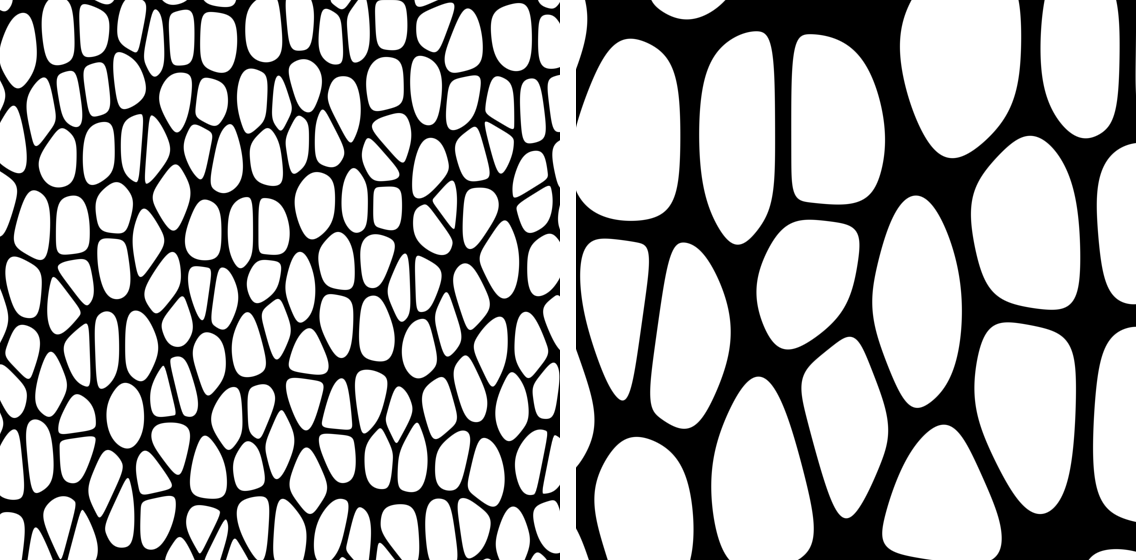
Left: the whole. Right: its middle third, enlarged.
A Shadertoy shader for this pattern:

```glsl
const vec2 GRID = vec2(16.0, 9.0);   // cells across the canvas: tall and narrow
const float JITTER = 0.82;           // how far seeds stray inside their cell
const float HALF_GAP = 0.0048;       // half the thinnest channel between pebbles
const float ROUNDNESS = 5.0;         // norm exponent: lower is rounder
const vec3 PEBBLE = vec3(1.0);
const vec3 GROUND = vec3(0.0);

vec2 hash22(vec2 p) {
    vec3 h = fract(p.xyx * vec3(0.1031, 0.1030, 0.0973));
    h += dot(h, h.yzx + 33.33);
    return fract((h.xx + h.yz) * h.zy);
}

// Jittered seed of a cell; odd rows are shifted by half a cell.
vec2 seedOf(vec2 id, float jitter) {
    vec2 rowShift = vec2(0.5 * mod(id.y, 2.0), 0.0);
    return id + rowShift + 0.5 + jitter * (hash22(id + 47.0) - 0.5);
}

// Cell whose seed lies nearest to q.
vec2 nearestCell(vec2 q, float jitter) {
    vec2 base = floor(q), best = base;
    float bestDist = 1e9;
    for (int y = -2; y <= 2; y++)
    for (int x = -2; x <= 2; x++) {
        vec2 id = base + vec2(x, y);
        vec2 offset = seedOf(id, jitter) - q;
        float dist = dot(offset, offset);
        if (dist < bestDist) {
            bestDist = dist;
            best = id;
        }
    }
    return best;
}

// Approximate canvas distance to the pebble rim, positive inside.
// The rim is a smooth norm over the inset edges of a Voronoi cell.
float pebbleDistance(vec2 p, vec2 grid, float jitter, float halfGap, float power) {
    vec2 q = p * grid;
    vec2 cell = nearestCell(q, jitter);
    vec2 seed = seedOf(cell, jitter);
    float total = 0.0;
    vec2 slope = vec2(0.0);

    for (int y = -2; y <= 2; y++)
    for (int x = -2; x <= 2; x++) {
        if (x == 0 && y == 0) continue;
        vec2 toOther = seedOf(cell + vec2(x, y), jitter) - seed;
        float span = length(toOther);
        vec2 normal = toOther / span;
        float inset = halfGap * length(normal * grid);
        float edge = max(0.5 * span - inset, 0.04);
        float reach = max(dot(q - seed, normal) / edge, 1e-4);
        float weight = pow(reach, power - 1.0);
        total += weight * reach;
        slope += weight * normal * grid / edge;
    }

    total = max(total, 1e-6);
    float radius = pow(total, 1.0 / power);
    float steepness = length(slope) * radius / total;
    return (1.0 - radius) / max(steepness, 1e-3);
}

void mainImage(out vec4 fragColor, in vec2 fragCoord) {
    float size = min(iResolution.x, iResolution.y);
    vec2 p = fragCoord / size;
    float pixel = 1.0 / size;

    float dist = pebbleDistance(p, GRID, JITTER, HALF_GAP, ROUNDNESS);
    float cover = smoothstep(-0.8 * pixel, 0.8 * pixel, dist);
    fragColor = vec4(mix(GROUND, PEBBLE, cover), 1.0);
}
```
